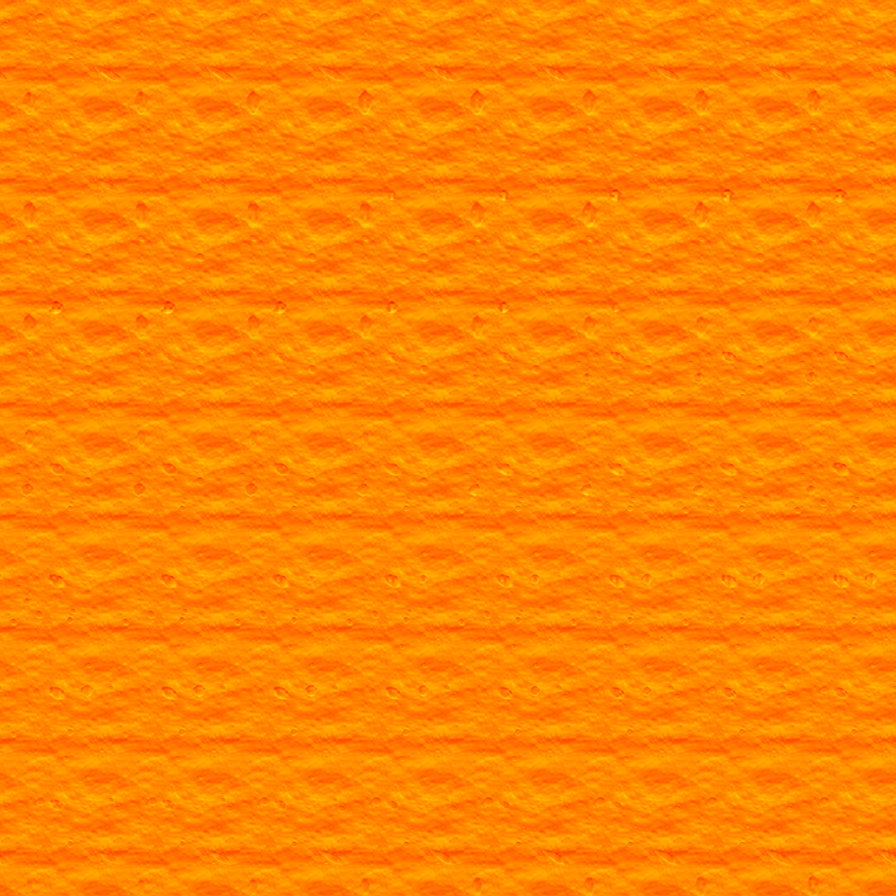
A three.js fragment shader for this texture map:

```glsl
varying vec2 vUv;

float hash(vec3 p) {
  p = fract(p * vec3(0.1031, 0.1030, 0.0973));
  p += dot(p, p.yzx + 33.33);
  return fract((p.x + p.y) * p.z);
}

// Value noise that wraps after "period" lattice steps
float noise(vec3 p, vec3 period) {
  vec3 i = floor(p), f = fract(p);
  f = f * f * f * (f * (f * 6.0 - 15.0) + 10.0);
  vec3 a = mod(i, period), b = mod(i + 1.0, period);
  vec4 low = vec4(hash(a), hash(vec3(b.x, a.yz)),
                  hash(vec3(a.x, b.y, a.z)), hash(vec3(b.xy, a.z)));
  vec4 high = vec4(hash(vec3(a.xy, b.z)), hash(vec3(b.x, a.y, b.z)),
                   hash(vec3(a.x, b.yz)), hash(b));
  vec4 n = mix(low, high, f.z);
  return mix(mix(n.x, n.y, f.x), mix(n.z, n.w, f.x), f.y);
}

// Layered rock relief, repeating in every cell with a slight drift up the sheet
float relief(vec2 p) {
  float drift = 0.4 + 0.05 * sin(p.y * 0.785398);
  vec3 w = vec3(p * vec2(4.0, 3.0), 0.5), period = vec3(4.0, 3.0, 16.0);
  p += vec2(0.10, 0.07) * vec2(noise(w, period), noise(w + vec3(0.0, 0.0, 7.0), period));
  vec2 freq = vec2(3.0, 5.0);
  float h = 0.0, amp = 0.5;
  for (int i = 0; i < 4; i++) {
    h += amp * noise(vec3(p * freq, drift + float(i)), vec3(freq, 8.0));
    freq = freq * 2.0 + vec2(2.0, 0.0);
    amp *= 0.5;
  }
  return h;
}

// Soft horizontal stratum at height y within a cell
float stratum(float y, float centre, float width) {
  float d = (fract(y - centre + 0.5) - 0.5) / width;
  return exp(-d * d);
}

// Slice through a buried stone: it swells and shrinks from cell to cell,
// reading left to right and top to bottom; life = (middle cell, half span)
void stone(inout float g, vec2 p, vec2 centre, vec2 radius, vec2 life,
           float slant, float rough) {
  vec2 q = p - centre;
  vec2 cell = floor(q + 0.5);
  q -= cell;
  cell = mod(cell, 8.0);
  float index = cell.x + 8.0 * (7.0 - cell.y);
  float age = (mod(index - life.x + 32.0, 64.0) - 32.0) / life.y;
  float size = sqrt(max(0.0, 1.0 - age * age));
  if (size < 0.1) return;

  q.y += slant * q.x;
  radius *= size;
  vec2 s = q / radius;
  float grain = noise(vec3(q * 38.0 + 64.0, index * 0.3), vec3(256.0)) - 0.5;
  float d = mix(length(s), abs(s.x) + abs(s.y), 0.25 * rough) + 0.3 * rough * grain;
  float soft = 0.01 / min(radius.x, radius.y);
  float inside = 1.0 - smoothstep(1.0 - soft, 1.0 + soft, d);
  float rim = smoothstep(0.5, 0.95, d);
  float shade = 0.5 - s.y * (0.1 + 0.22 * rim) + 0.6 * rough * grain;
  g = mix(g, shade, inside * min(1.0, size * 1.3) * 0.9);
}

void main() {
  vec2 p = vUv * 8.0;

  // Rock lit from above
  float h = relief(p);
  float slope = (h - relief(p + vec2(0.003, 0.014))) / 0.014;
  float g = 0.519 + 0.037 * slope + 0.08 * (h - 0.47);

  // Strata with wavering edges
  float y = p.y + 0.08 * (h - 0.47);
  g += 0.055 * stratum(y, 0.48, 0.06) - 0.12 * stratum(y, 0.39, 0.035);
  g += 0.035 * stratum(y, 0.2, 0.07) - 0.055 * stratum(y, 0.68, 0.05);
  g += 0.03 * stratum(y, 0.9, 0.06) - 0.03 * stratum(y, 0.06, 0.05);

  // Large stones
  stone(g, p, vec2(0.26, 0.08), vec2(0.065, 0.115), vec2(10.0, 20.0), 0.0, 0.4);
  stone(g, p, vec2(0.50, 0.25), vec2(0.065, 0.06), vec2(16.0, 6.5), 0.0, 1.0);
  stone(g, p, vec2(0.51, 0.81), vec2(0.085, 0.055), vec2(42.0, 22.0), 0.3, 0.6);
  stone(g, p, vec2(0.24, 0.625), vec2(0.058), vec2(34.0, 7.0), 0.0, 0.6);
  stone(g, p, vec2(0.625, 0.46), vec2(0.03), vec2(47.0, 22.0), 0.0, 0.4);
  stone(g, p, vec2(0.97, 0.34), vec2(0.12, 0.045), vec2(0.0, 11.0), 0.5, 0.4);
  stone(g, p, vec2(0.78, 0.83), vec2(0.055), vec2(48.0, 6.5), 0.0, 0.6);
  stone(g, p, vec2(0.79, 0.70), vec2(0.042, 0.036), vec2(25.0, 19.0), 0.2, 0.3);
  stone(g, p, vec2(0.36, 0.84), vec2(0.045, 0.038), vec2(62.0, 11.0), 0.0, 0.2);

  // Scattered grit
  for (int i = 0; i < 12; i++) {
    vec3 k = vec3(float(i) * 7.0 + 3.0, 11.0, 5.0);
    vec2 centre = vec2(hash(k), hash(k + 17.0));
    float r = mix(0.015, 0.032, hash(k + 31.0));
    vec2 life = vec2(64.0 * hash(k + 43.0), mix(6.0, 16.0, hash(k + 59.0)));
    stone(g, p, centre, vec2(r * 1.2, r), life, 0.2, 0.3);
  }

  g = clamp(g, 0.16, 0.86);
  gl_FragColor = vec4(1.0, g, 0.06 * smoothstep(0.66, 0.86, g), 1.0);
}
```
